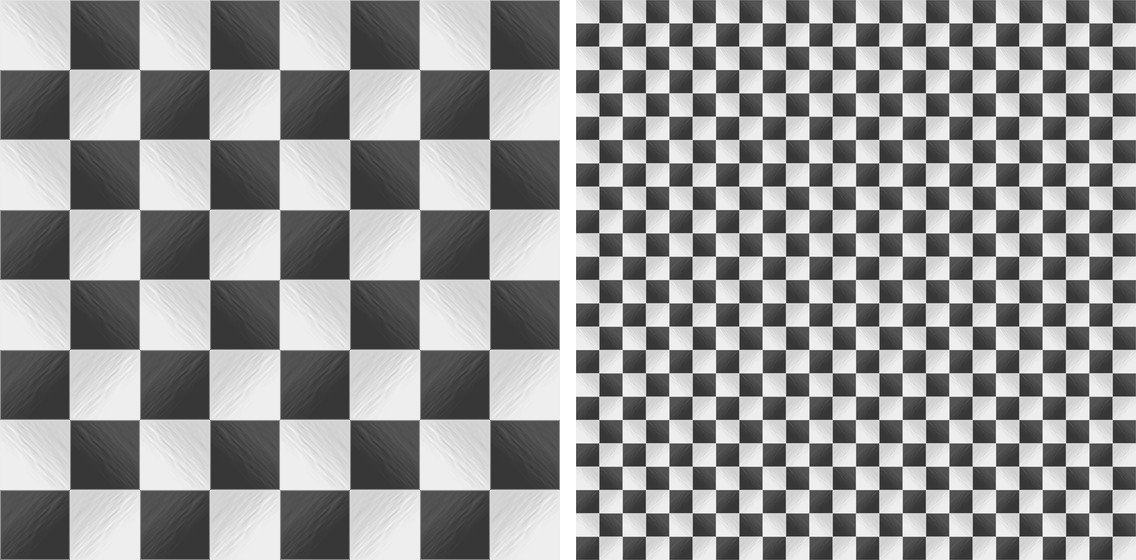
Left, the tile; right, the same tile 3 across and 3 down.
A Shadertoy shader for this pattern:

```glsl
// Checkerboard of brushed light and dark squares, shaded across the diagonal and mirrored row by row.

const float SQUARES = 8.0;               // squares across and down
const vec3 LIGHT_LOW = vec3(0.935);      // light square, bright lower corner
const vec3 LIGHT_HIGH = vec3(0.825);     // light square, shaded upper corner
const vec3 DARK_LOW = vec3(0.215);       // dark square, deep lower corner
const vec3 DARK_HIGH = vec3(0.322);      // dark square, paler upper corner
const vec3 SEAM_COLOR = vec3(0.92);
const float SEAM_HALF = 0.006;           // half width, in squares
const vec2 STREAK_FREQ = vec2(3.5, 26.0); // along and across the brushing
const float LIGHT_RELIEF = 0.085;
const float DARK_RELIEF = 0.065;
const float GOUGE_DEPTH = 0.9;

float hash(vec2 cell) {
    uvec2 u = uvec2(ivec2(cell)) * uvec2(1597u, 3812u + 3u);
    uint h = (u.x ^ u.y) * 74763u + u.x;
    h = (h ^ (h >> 15)) * 73939u;
    h = (h ^ (h >> 13)) * 51787u;
    return float((h >> 8) & 65535u) / 65535.0;
}

float valueNoise(vec2 p) {
    vec2 i = floor(p), f = fract(p);
    f = f * f * (3.0 - 2.0 * f);
    vec2 e = vec2(0.0, 1.0);
    return mix(mix(hash(i), hash(i + e.yx), f.x),
               mix(hash(i + e.xy), hash(i + e.yy), f.x), f.y);
}

// Slope of stretched noise: paired bright and dark flanks.
float streakRelief(vec2 q) {
    return valueNoise(q) - valueNoise(q + vec2(0.15, 0.75));
}

// Short curved scratch near the upper start of the brushing.
float gouge(float along, float across) {
    float t = along + 0.65;
    float bend = (across - 0.08 + 0.6 * t * t) / 0.04;
    return -bend * exp(-bend * bend - t * t / 0.022);
}

void mainImage(out vec4 fragColor, in vec2 fragCoord) {
    vec2 grid = fragCoord / iResolution.xy * SQUARES;
    vec2 id = floor(grid), p = fract(grid);
    float pixel = SQUARES / min(iResolution.x, iResolution.y);
    bool isLight = mod(id.x + id.y, 2.0) > 0.5;

    // Distance to the square's border, then mirror every other row.
    vec2 border = min(p, 1.0 - p);
    float edge = min(border.x, border.y);
    if (mod(id.y, 2.0) < 0.5) p.x = 1.0 - p.x;

    // Diagonal axes, each from -1 to 1.
    float along = p.x - p.y;
    float across = p.x + p.y - 1.0;

    // Brushed relief: long strokes with finer, shorter ones on top.
    vec2 q = vec2(along, across + 0.025 * valueNoise(vec2(along, across) * 5.0 + 40.0));
    float relief = streakRelief(q * STREAK_FREQ)
                 + 0.55 * streakRelief(q * STREAK_FREQ * vec2(2.6, 1.7) + 17.0);
    float band = smoothstep(-0.45, 0.0, across) * (1.0 - 0.75 * smoothstep(0.1, 0.9, across));
    relief = relief * band * smoothstep(0.0, 0.08, edge)
           + GOUGE_DEPTH * gouge(along, across);

    // Diagonal shading with a slightly ragged transition.
    float ragged = valueNoise(q * STREAK_FREQ * 0.5 + 71.0) - 0.5;
    float shade = smoothstep(-0.45, 0.55, across + 0.16 * ragged);
    vec3 color = isLight ? mix(LIGHT_LOW, LIGHT_HIGH, shade) + LIGHT_RELIEF * relief
                         : mix(DARK_LOW, DARK_HIGH, shade) + DARK_RELIEF * relief;

    // Fine pale seam, antialiased by pixel coverage.
    float seam = clamp(0.5 + (SEAM_HALF - edge) / pixel, 0.0, 1.0);
    color = mix(color, SEAM_COLOR, seam);

    fragColor = vec4(color, 1.0);
}
```
